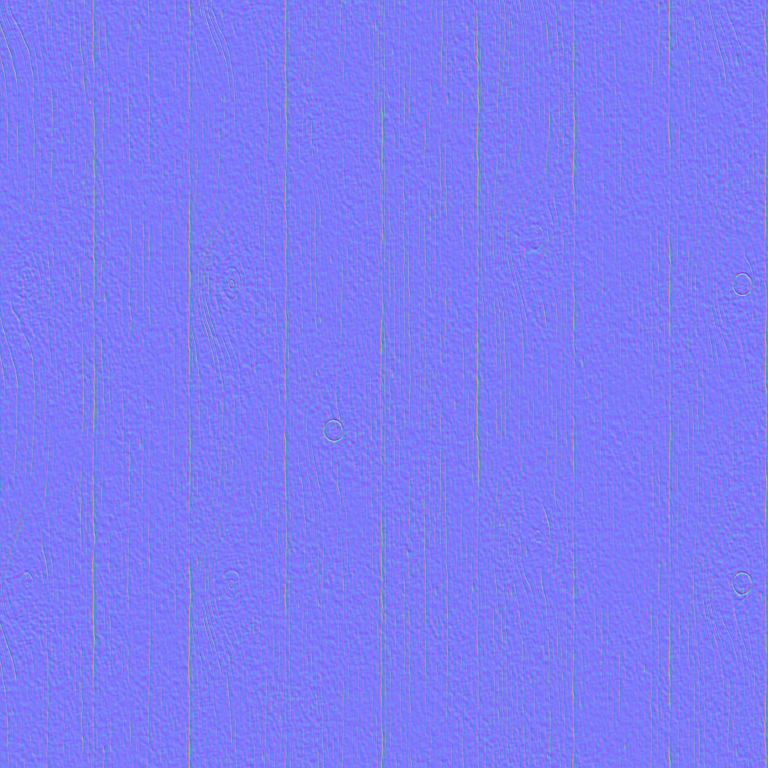
Write a WebGL 1 fragment shader that draws this texture map.

```glsl
precision highp float;
// Tangent-space normal map of eight weathered vertical wooden planks.
uniform vec2 u_resolution;

#define PLANKS 8.0
#define SEAM_WIDTH 0.0019
#define SEAM_DEPTH 0.0023
#define GRAIN_LINES 150.0
#define GRAIN_DEPTH 0.00082
#define GRAIN_SWAY 0.007
#define KNOT_REACH 0.038
#define RING_RADIUS 0.0125
#define FIBRE_DEPTH 0.00085
#define PIT_CHANCE 0.07
#define SLOPE_STEP 0.0005
#define FLAT_COLOUR vec3(0.49, 0.475, 0.99)

float hash(vec2 p) {
  vec3 q = fract(p.xyx * 0.1031);
  q += dot(q, q.yzx + 33.33);
  return fract((q.x + q.y) * q.z);
}

float noise(vec2 p) {
  vec2 i = floor(p), f = fract(p);
  f = f * f * (3.0 - 2.0 * f);
  float low = mix(hash(i), hash(i + vec2(1.0, 0.0)), f.x);
  float high = mix(hash(i + vec2(0.0, 1.0)), hash(i + 1.0), f.x);
  return mix(low, high, f.y);
}

// x: grain coordinate bent around knots, y: knot roughness, z: ring groove
vec3 knottedGrain(vec2 q, float id) {
  float wild = 1.0 - smoothstep(1.0, 5.0, mod(id * 3.0 + 1.0, 7.0));
  float ringed = step(2.5, mod(id, 4.0));
  float sway = noise(vec2(q.x * 25.0 + id * 17.0, q.y * 6.0)) - 0.5;
  float ripple = noise(vec2(q.x * 110.0 + id * 31.0, q.y * 60.0)) - 0.5;
  vec3 grain = vec3(q.x + GRAIN_SWAY * (0.6 + wild) * sway + 0.002 * ripple, 0.0, 0.0);
  for (int i = 0; i < 3; i++) {
    float k = float(i);
    vec2 centre = vec2((0.3 + 0.064 * id) / PLANKS, 0.24 + 0.39 * k + 0.4 * (1.0 - wild));
    vec2 d = q - centre;
    float r = length(d * vec2(1.0, 0.6));
    float pull = wild * exp(-r * r / (KNOT_REACH * KNOT_REACH));
    grain.x = mix(grain.x, centre.x + r + 0.006 * sway + 0.002 * ripple, pull);
    grain.y += pull;
    float rim = abs(length(d * vec2(1.0, 0.9)) - RING_RADIUS + 0.002 * ripple);
    grain.z += ringed * step(k, 1.5 * wild) * (1.0 - smoothstep(0.0, 0.0017, rim));
  }
  return grain;
}

// Narrow grooves of uneven depth that break up along the board
float grainGrooves(float g, float y, float id) {
  float t = g * GRAIN_LINES * mix(0.75, 1.1, hash(vec2(id, 4.0)));
  float line = floor(t);
  float strength = hash(vec2(line + 40.0, id + 9.0));
  float row = line * 7.0 + id * 53.0 + 300.0;
  float fade = smoothstep(0.25, 0.7, noise(vec2(row, y * 22.0)));
  float chips = 0.55 + 0.9 * noise(vec2(row + 3.0, y * 110.0));
  float groove = 1.0 - smoothstep(0.0, 0.38, abs(fract(t) - 0.5) * 2.0);
  float depth = 0.4 + 0.5 * strength + 0.6 * pow(strength, 5.0);
  return groove * depth * chips * (0.2 + 0.8 * fade) * mix(0.6, 1.1, hash(vec2(id, 12.0)));
}

// Sparse, short vertical dents
float pits(vec2 p) {
  vec2 grid = p * vec2(40.0, 20.0);
  vec2 cell = floor(grid);
  vec2 centre = 0.25 + 0.5 * vec2(hash(cell + 3.0), hash(cell + 71.0));
  vec2 d = (fract(grid) - centre) / vec2(40.0, 20.0);
  float size = mix(0.5, 1.2, hash(cell + 23.0));
  float dent = 1.0 - smoothstep(0.2, 1.0, length(d / vec2(0.0022, 0.0085)) / size);
  return dent * step(hash(cell + 47.0), PIT_CHANCE);
}

float height(vec2 p) {
  float board = (p.x + 0.002) * PLANKS;
  float id = mod(floor(board), PLANKS);
  vec3 grain = knottedGrain(vec2(fract(board) / PLANKS, p.y), id);

  // Ragged seams that open and close along their length
  float seamId = mod(floor(board + 0.5), PLANKS);
  float wobble = 0.0018 * (noise(vec2(p.y * 30.0, seamId)) - 0.5);
  wobble += 0.0014 * (noise(vec2(p.y * 120.0, seamId + 20.0)) - 0.5);
  float seamDistance = abs((fract(board + 0.5) - 0.5) / PLANKS + wobble);
  float opening = smoothstep(0.15, 0.8, noise(vec2(p.y * 17.0, seamId + 40.0)));
  float chips = 0.5 + noise(vec2(p.y * 95.0, seamId + 60.0));
  float wear = (0.3 + 0.8 * opening) * chips * mix(0.7, 1.2, hash(vec2(seamId, 21.0)));
  float seam = 1.0 - smoothstep(0.0, SEAM_WIDTH, seamDistance);
  float inside = smoothstep(0.0005, 0.003, seamDistance);

  // Raised fibres and fine roughness
  float fibres = noise(vec2(p.x * 390.0 + p.y * 9.0, p.y * 150.0)) - 0.5;
  float rough = noise(mat2(0.8, 0.6, -0.6, 0.8) * p * 290.0 + 400.0) - 0.5;
  float blotch = 0.7 + 0.6 * noise(p * vec2(30.0, 12.0));
  float surface = FIBRE_DEPTH * blotch * (fibres + (0.6 + 0.5 * grain.y) * rough);

  float cuts = GRAIN_DEPTH * grainGrooves(grain.x, p.y, id) * (1.0 + 0.3 * grain.y);
  cuts += 0.0014 * grain.z + 0.0014 * pits(p);
  return surface - inside * cuts - SEAM_DEPTH * wear * seam;
}

vec3 surfaceNormal(vec2 p) {
  vec2 e = vec2(SLOPE_STEP, 0.0);
  vec2 slope = vec2(height(p + e.xy) - height(p - e.xy),
                    height(p + e.yx) - height(p - e.yx)) / (2.0 * SLOPE_STEP);
  return normalize(vec3(-slope, 1.0));
}

void main() {
  vec2 p = gl_FragCoord.xy / u_resolution;
  vec2 shift = vec2(0.25, 0.15) / u_resolution;
  vec3 normal = 0.5 * (surfaceNormal(p + shift) + surfaceNormal(p - shift));
  vec3 tilt = 0.5 * (normal - vec3(0.0, 0.0, 1.0)) * vec3(0.85, 0.8, 1.6);
  // Steep and left-facing walls lean towards green
  tilt.y -= 0.4 * tilt.z + 0.2 * tilt.x;
  gl_FragColor = vec4(clamp(FLAT_COLOUR + tilt, 0.0, 1.0), 1.0);
}
```
